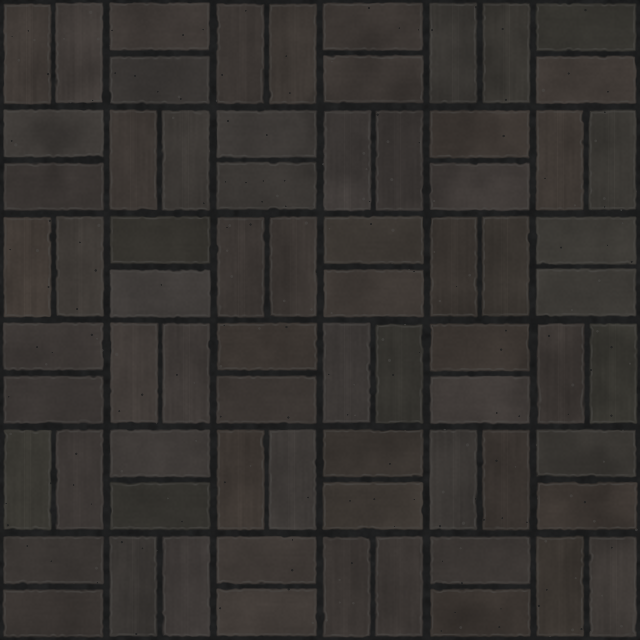
Give the GLSL for this texture, as a WebGL 1 fragment shader.

```glsl
precision highp float;
// Dark basket-weave paving: six by six blocks of paired worn bricks in black mortar.

uniform vec2 u_resolution;

const float BLOCKS = 6.0;        // blocks across and down
const float BLOCK_GAP = 0.062;   // joint between blocks, in block widths
const float PAIR_GAP = 0.048;    // joint between the two bricks of a block
const vec3 MORTAR = vec3(0.112, 0.114, 0.115);
const vec3 BROWN = vec3(0.232, 0.208, 0.190);
const vec3 OLIVE = vec3(0.205, 0.200, 0.180);
const vec3 GREY = vec3(0.238, 0.222, 0.216);
const vec3 DUST = vec3(0.300, 0.295, 0.285);

float hash(vec2 p) {
  vec3 q = fract(p.xyx * vec3(0.1031, 0.1030, 0.0973));
  q += dot(q, q.yzx + 33.33);
  return fract((q.x + q.y) * q.z);
}

// Value noise that repeats after the given number of lattice steps.
float noise(vec2 p, float period) {
  vec2 i = floor(p);
  vec2 f = fract(p);
  f = f * f * (3.0 - 2.0 * f);
  vec2 a = mod(i, period);
  vec2 b = mod(i + 1.0, period);
  return mix(mix(hash(a), hash(vec2(b.x, a.y)), f.x),
             mix(hash(vec2(a.x, b.y)), hash(b), f.x), f.y);
}

// Layered noise over the block grid, wrapping at the canvas edge.
float clouds(vec2 p, float scale) {
  float sum = 0.0;
  float weight = 0.5;
  for (int i = 0; i < 4; i++) {
    sum += weight * noise(p * scale, BLOCKS * scale);
    scale *= 2.0;
    weight *= 0.5;
  }
  return sum / 0.9375;
}

float roundedBox(vec2 p, vec2 halfSize, float radius) {
  vec2 d = abs(p) - halfSize + radius;
  return length(max(d, 0.0)) + min(max(d.x, d.y), 0.0) - radius;
}

// Soft line of the given half width around zero.
float softLine(float x, float width) {
  return 1.0 - smoothstep(0.0, width, abs(x));
}

// Scattered round marks, a random share of the grid squares holding one.
float specks(vec2 p, float scale, float share, float radius, float seed) {
  vec2 id = mod(floor(p * scale), BLOCKS * scale) + seed;
  vec2 centre = 0.25 + 0.5 * vec2(hash(id), hash(id + 17.3));
  float size = radius * scale * mix(0.5, 1.0, hash(id + 5.7));
  float mark = 1.0 - smoothstep(0.4 * size, size, length(fract(p * scale) - centre));
  return mark * step(hash(id + 41.9), share);
}

vec3 brickTint(vec2 id) {
  vec3 tint = mix(BROWN, OLIVE, smoothstep(0.4, 0.9, hash(id + 3.1)));
  tint = mix(tint, GREY, 0.8 * hash(id + 11.7));
  return tint * mix(0.93, 1.09, hash(id + 29.3));
}

// Lengthwise pressed ridge with a faint shade step on either side.
float ridge(float across, float seed) {
  float x = across + 0.012 + 0.03 * (seed - 0.5);
  float band = softLine(x, 0.034) * 0.045;
  float edges = softLine(x - 0.028, 0.009) + 0.7 * softLine(x + 0.028, 0.009);
  return band + 0.065 * edges + 0.03 * smoothstep(-0.03, 0.03, x) - 0.02;
}

void main() {
  vec2 p = gl_FragCoord.xy / u_resolution * BLOCKS;
  float pixel = BLOCKS / min(u_resolution.x, u_resolution.y);

  // Alternate block direction; x runs along a brick and y across the pair.
  vec2 block = floor(p);
  vec2 local = fract(p) - 0.5;
  float upright = mod(block.x + block.y, 2.0);
  local = mix(local, local.yx, upright);
  float side = step(0.0, local.y);
  vec2 id = block * 2.0 + vec2(side, 7.0 * side);

  // Brick outline, slightly shifted and chipped.
  float inner = 0.5 * PAIR_GAP;
  float outer = 0.5 - 0.5 * BLOCK_GAP;
  vec2 q = vec2(local.x, abs(local.y) - 0.5 * (inner + outer));
  q += 0.012 * (vec2(hash(id + 51.0), hash(id + 67.0)) - 0.5);
  float rough = noise(p * 24.0, BLOCKS * 24.0);
  float chip = smoothstep(0.68, 0.95, noise(p * 9.0, BLOCKS * 9.0));
  float d = roundedBox(q, vec2(outer, 0.5 * (outer - inner)), 0.014);
  d += 0.011 * (rough - 0.5) + 0.012 * chip;

  // Clay face: tint, stains, streaks, grain and ridge.
  float stain = clouds(p, 3.0);
  float grain = noise(p * 48.0, BLOCKS * 48.0) - 0.5;
  float streak = noise(vec2(q.x * 3.0, q.y * 40.0) + id * 9.0, 512.0) - 0.5;
  vec3 face = brickTint(id) * (1.0 + 0.24 * (stain - 0.5) + 0.05 * grain);
  face *= 1.0 + mix(0.03, 0.07, upright) * streak;
  face *= 1.0 + upright * ridge(q.y, hash(id + 83.0));
  face *= 1.0 - 0.13 * smoothstep(0.56, 0.72, clouds(p + 2.5, 1.0));

  // Dusty rim, pale scuffs and dark pits.
  float rim = softLine(d + 0.017, 0.016) * mix(0.12, 0.6, rough);
  face = mix(face, DUST, rim);
  face = mix(face, DUST, 0.45 * specks(p, 4.0, 0.16, 0.022, 0.0));
  face = mix(face, MORTAR, 0.75 * specks(p, 5.0, 0.16, 0.016, 90.0));

  // Mortar with crumbs of light grit.
  vec3 joint = MORTAR * (1.0 + 0.5 * (clouds(p, 14.0) - 0.5));
  joint = mix(joint, DUST, 0.6 * specks(p, 8.0, 0.06, 0.018, 150.0));

  float cover = 1.0 - smoothstep(-0.006 - pixel * 0.5, 0.006 + pixel * 0.5, d);
  gl_FragColor = vec4(mix(joint, face, cover), 1.0);
}
```
